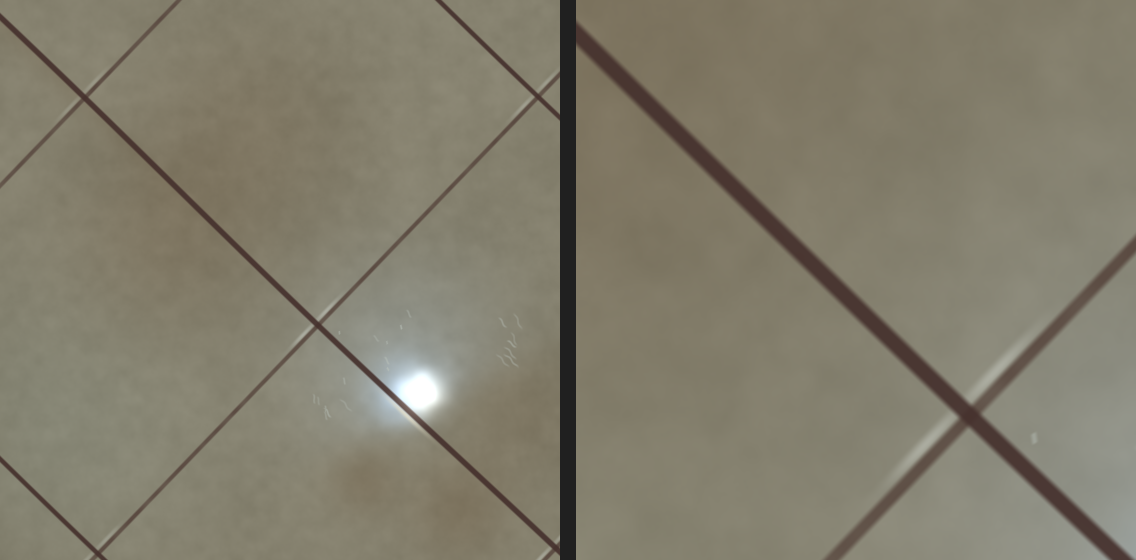
Left: the whole. Right: its middle third, enlarged.
Give the GLSL for this texture, as a WebGL 1 fragment shader.

```glsl
precision highp float;
// Glossy beige floor tiles on a diagonal, with dark grout, a lamp reflection and scuffs.

uniform vec2 u_resolution;

const vec2 CROSSING = vec2(0.568, 0.419);  // one grout crossing
const vec2 EDGE_A = vec2(0.4206, -0.402);  // tile edge running down right
const vec2 EDGE_B = vec2(0.393, 0.408);    // tile edge running up right
const vec2 LAMP = vec2(0.753, 0.297);

const vec3 TILE = vec3(0.525, 0.508, 0.435);
const vec3 TILE_WARM = vec3(0.475, 0.430, 0.345);
const vec3 TILE_COOL = vec3(0.535, 0.540, 0.475);
const vec3 GROUT_DARK = vec3(0.27, 0.19, 0.175);
const vec3 GROUT_PALE = vec3(0.35, 0.285, 0.25);
const vec3 GLOSS = vec3(0.74, 0.75, 0.71);

float hash(vec2 p) {
  return fract(sin(dot(p, vec2(127.1, 311.7))) * 43758.5453);
}

float noise(vec2 p) {
  vec2 i = floor(p), f = fract(p);
  f = f * f * (3.0 - 2.0 * f);
  return mix(mix(hash(i), hash(i + vec2(1.0, 0.0)), f.x),
             mix(hash(i + vec2(0.0, 1.0)), hash(i + vec2(1.0, 1.0)), f.x), f.y);
}

float fbm(vec2 p) {
  float sum = 0.0, amp = 0.5;
  for (int i = 0; i < 4; i++) {
    sum += amp * noise(p);
    p = mat2(1.6, 1.2, -1.2, 1.6) * p;
    amp *= 0.5;
  }
  return sum;
}

float blob(vec2 p, vec2 centre, float radius) {
  vec2 d = (p - centre) / radius;
  return exp(-dot(d, d));
}

// Canvas position to tile units, with a slight bow in the long joints.
vec2 tileCoords(vec2 p) {
  vec2 d = p - CROSSING;
  float area = EDGE_A.x * EDGE_B.y - EDGE_A.y * EDGE_B.x;
  vec2 q = vec2(d.x * EDGE_B.y - d.y * EDGE_B.x, EDGE_A.x * d.y - EDGE_A.y * d.x) / area;
  q.y -= 0.0055 * (1.0 - cos(2.6 * q.x));
  return q;
}

float band(float d, float halfWidth, float soft) {
  return 1.0 - smoothstep(halfWidth - soft, halfWidth + soft, abs(d));
}

// Short curved scuffs strewn around a centre.
float scuffs(vec2 p, vec2 centre, vec2 spread, float size, float seed, float soft) {
  float mask = 0.0;
  for (int i = 0; i < 7; i++) {
    vec2 id = vec2(float(i), seed);
    vec2 jitter = vec2(hash(id), hash(id + 17.3)) * 2.0 - 1.0;
    float angle = -1.0 + 0.8 * (hash(id + 5.1) - 0.5);
    vec2 d = p - centre - jitter * spread;
    vec2 l = vec2(d.x * cos(angle) + d.y * sin(angle), d.y * cos(angle) - d.x * sin(angle));
    float len = size * mix(0.35, 1.0, hash(id + 9.7));
    l.y += 10.0 * (hash(id + 3.9) - 0.5) * l.x * l.x + 0.0012 * sin(l.x * 300.0);
    float stroke = band(l.y, 0.0016, soft) * (1.0 - smoothstep(0.5 * len, len, abs(l.x)));
    mask = max(mask, stroke * mix(0.4, 1.0, hash(id + 2.2)));
  }
  return mask;
}

void main() {
  vec2 p = gl_FragCoord.xy / u_resolution;
  float soft = max(0.0016, 0.8 / u_resolution.y);
  vec2 q = tileCoords(p);
  vec2 joint = (q - floor(q + 0.5)) * vec2(0.5818, 0.5665);  // signed distances to joints

  // Tile body: broad warm and cool areas with fine mottling
  float warm = 0.55 * blob(p, vec2(0.30, 0.58), 0.17) + 0.5 * blob(p, vec2(0.45, 0.77), 0.19)
             + 0.65 * blob(p, vec2(0.65, 0.14), 0.06) + 0.7 * blob(p, vec2(0.82, 0.09), 0.09)
             + 0.45 * blob(p, vec2(0.93, 0.26), 0.12);
  float stain = exp(-abs(joint.y) * 40.0) * step(q.y, 0.0) * smoothstep(-0.3, -1.1, q.x);
  vec3 color = mix(TILE, TILE_COOL, 0.7 * blob(p, vec2(0.10, 0.25), 0.25));
  color = mix(color, TILE_WARM, clamp(warm + 0.5 * stain, 0.0, 1.0));
  color += 0.05 * (fbm(p * 7.0) - 0.47) + 0.045 * (fbm(p * 45.0) - 0.47);
  color += 0.012 * (hash(floor(q)) - 0.5);

  // Cool sheen, cut off along a slanted shadow edge
  float lit = smoothstep(-0.03, 0.06, dot(p - vec2(0.573, 0.154), vec2(-0.447, 0.894)));
  vec2 toLamp = p - LAMP;
  float ripple = mix(0.8, 1.2, noise(p * 45.0));
  float halo = blob(p, LAMP - vec2(0.022, 0.006), 0.062) * ripple;
  color += lit * vec3(0.055, 0.085, 0.125) * blob(p, LAMP + vec2(-0.03, 0.05), 0.18);
  color += mix(0.35, 1.0, lit) * vec3(0.16, 0.24, 0.36) * halo;

  // Scuffs around the reflection
  float marks = scuffs(p, vec2(0.908, 0.40), vec2(0.02, 0.045), 0.026, 1.0, soft);
  marks = max(marks, scuffs(p, vec2(0.595, 0.265), vec2(0.035, 0.055), 0.020, 4.0, soft));
  marks = max(marks, scuffs(p, vec2(0.67, 0.39), vec2(0.075, 0.055), 0.011, 8.0, soft));
  color = mix(color, vec3(0.72, 0.75, 0.72), 0.65 * marks);

  // Grout joints with glossy rims near the crossings and the lamp
  float rim = band(joint.x + 0.0075, 0.003, 0.003) * exp(-pow((abs(joint.y) - 0.03) / 0.03, 2.0));
  color = mix(color, GLOSS, 0.85 * rim * exp(-1.2 * length(toLamp)));
  float lampRim = band(joint.y + 0.009, 0.003, 0.004) * blob(p, vec2(0.725, 0.26), 0.05);
  color = mix(color, vec3(0.85, 0.82, 0.72), 0.7 * lampRim);
  float wear = 0.75 + 0.25 * noise(p * 60.0);
  color = mix(color, GROUT_PALE, band(joint.x, 0.0036, soft * 1.3) * wear);
  float mainJoint = 1.0 - step(0.5, abs(q.y));
  color = mix(color, GROUT_DARK, 0.92 * band(joint.y, mix(0.0040, 0.0049, mainJoint), soft * 1.3));

  // Lamp core, blooming over the joint
  float core = blob(p, LAMP, 0.033);
  color += vec3(0.62, 0.60, 0.55) * core * ripple;
  gl_FragColor = vec4(clamp(color, 0.0, 1.0), 1.0);
}
```
